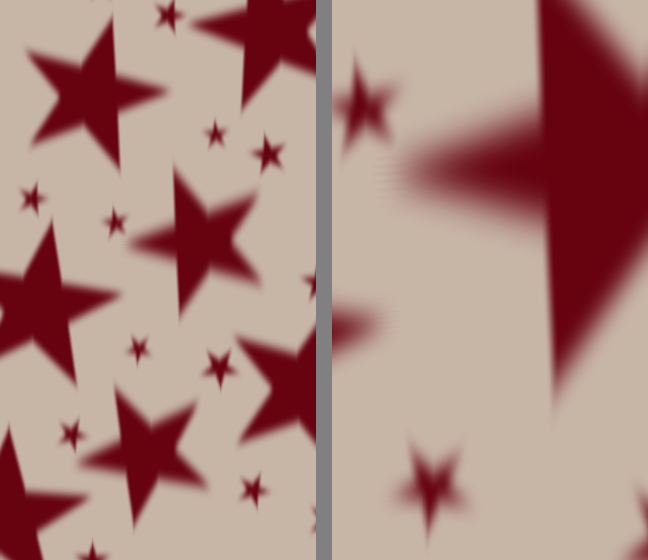
Left, the full canvas; right, a detail of the centre.
Give the GLSL for this pattern, as a WebGL 1 fragment shader.

```glsl
precision highp float;

uniform vec2 u_resolution;

float hash(vec2 p) {
  vec3 q = fract(p.xyx * vec3(0.1031, 0.1030, 0.0973));
  q += dot(q, q.yzx + 33.33);
  return fract((q.x + q.y) * q.z);
}

// Signed distance to the edges of a five-pointed star, folded into one half arm
float starDistance(vec2 p, float radius, float turn) {
  float angle = atan(p.y, p.x) - turn;
  angle = abs(mod(angle + 0.62832, 1.25664) - 0.62832);
  vec2 folded = length(p) * vec2(cos(angle), sin(angle));
  return dot(folded - vec2(radius, 0.0), vec2(0.3175, 0.9482));
}

// Star coverage smeared vertically with a bell-shaped weight
float smearedStar(vec2 p, float radius, float turn, float smear) {
  if (length(p) > radius + smear + 0.03) return 0.0;
  float sum = 0.0;
  float total = 0.0;
  for (int k = -5; k <= 5; k++) {
    float t = float(k) / 5.0;
    float weight = exp(-2.0 * t * t);
    float d = starDistance(p + vec2(0.0, t * smear), radius, turn);
    sum += weight * (1.0 - smoothstep(-0.007, 0.007, d));
    total += weight;
  }
  return sum / total;
}

// Small star with its own jitter, size and turn
float smallStar(vec2 p, vec2 seed) {
  vec2 jitter = vec2(hash(seed + 3.1), hash(seed + 7.7)) - 0.5;
  float radius = mix(0.04, 0.066, hash(seed + 11.3));
  float turn = 1.25664 * hash(seed + 17.9);
  return smearedStar(p - 0.04 * jitter, radius, turn, 0.02);
}

void main() {
  vec2 uv = gl_FragCoord.xy / u_resolution.x;
  float height = u_resolution.y / u_resolution.x;
  float cover = 0.0;

  // Slanted, slightly bent lattice of large stars with two small ones per cell
  for (int i = -1; i <= 2; i++) {
    for (int j = 0; j <= 2; j++) {
      vec2 cell = vec2(float(i), float(j));
      vec2 center = vec2(0.29, height - 0.301)
        + cell.x * vec2(-0.2, -0.671)
        + cell.y * vec2(0.343, -0.463);
      center.x += 0.03 * cell.x * cell.x;

      // Large stars are kept only where their centre is near the canvas
      vec2 outside = abs(center - 0.5 * vec2(1.0, height)) - 0.5 * vec2(1.0, height);
      if (max(outside.x, outside.y) < 0.1) {
        float radius = 0.225 + 0.13 * abs(center.x - 0.5);
        float turn = 0.05 + 0.62 * cell.y + 0.1 * cell.x;
        float smear = mix(0.026, 0.042, hash(cell + 23.0));
        cover = max(cover, smearedStar(uv - center, radius, turn, smear));
      }

      cover = max(cover, smallStar(uv - center - vec2(0.23, 0.27), cell + 40.0));
      cover = max(cover, smallStar(uv - center + vec2(0.18, 0.335), cell + 60.0));
    }
  }

  vec3 sand = vec3(0.78, 0.71, 0.65);
  vec3 burgundy = vec3(0.40, 0.01, 0.06);
  gl_FragColor = vec4(mix(sand, burgundy, cover), 1.0);
}
```
